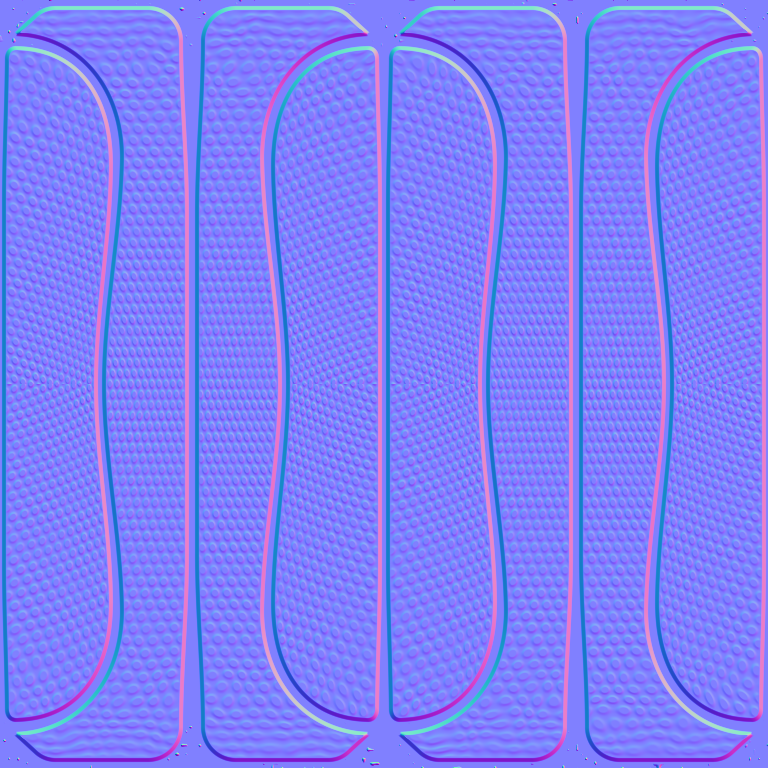
Give the GLSL for this texture map, as a Shadertoy shader.

```glsl
// Tangent-space normal map of mirrored raised grip panels with a stretched honeycomb relief.

const float GRID = 768.0;         // design units across the canvas
const float REPEATS = 2.0;        // mirrored pairs across
const float CELL = GRID / REPEATS;
const float EDGE_SLOPE = 1.5;     // steepness of the panel rims
const float EDGE_CORE = 0.9;      // half width of the full-strength rim
const float EDGE_FADE = 2.7;      // half width where the rim ends
const float RELIEF_HEIGHT = 0.95; // honeycomb depth
const float RELIEF_SIDE = 0.6;    // sideways share of the honeycomb slope
const float WEAR = 0.35;          // unevenness of the honeycomb depth
const float SPECK_HEIGHT = 3.0;   // small dents near the panel ends
const float TAU = 6.2831853;

float hash(vec2 p) {
    return fract(sin(dot(p, vec2(127.1, 311.7))) * 43758.5453);
}

float noise(vec2 p) {
    vec2 i = floor(p), f = fract(p);
    f = f * f * (3.0 - 2.0 * f);
    return mix(mix(hash(i), hash(i + vec2(1, 0)), f.x),
               mix(hash(i + vec2(0, 1)), hash(i + vec2(1, 1)), f.x), f.y);
}

float smoothMax(float a, float b, float k) {
    float t = max(k - abs(a - b), 0.0) / k;
    return max(a, b) + t * t * k * 0.25;
}

// Mirror each repeat left to right and the canvas top to bottom.
vec2 fold(vec2 p) {
    float x = mod(p.x, CELL);
    return vec2(min(x, CELL - x), abs(p.y - 0.5 * GRID));
}

// Waisted side that bends over into a superellipse shoulder.
float divider(vec2 q, float waist, float bulge, float shoulder, float rise, float power) {
    float reach = mix(waist, bulge, smoothstep(0.0, shoulder + 10.0, q.y)) - 10.0;
    vec2 s = max(vec2((q.x - 10.0) / reach, (q.y - shoulder) / rise), 1e-4);
    return (pow(pow(s.x, power) + pow(s.y, power), 1.0 / power) - 1.0) * reach;
}

float innerPanel(vec2 q) {
    float left = 4.0 + 3.0 * smoothstep(180.0, 340.0, q.y) - q.x;
    return smoothMax(divider(q, 96.0, 111.0, 214.0, 122.0, 2.35), left, 10.0);
}

float outerPanel(vec2 q) {
    const float radius = 33.0;
    float right = 187.0 - 6.0 * smoothstep(170.0, 345.0, q.y);
    vec2 c = q - vec2(right, 376.0) + radius;
    float box = length(max(c, 0.0)) + min(max(c.x, c.y), 0.0) - radius;
    float chamfer = dot(q - vec2(16.0, 350.0), normalize(vec2(-24.0, 26.0)));
    float hollow = -divider(q, 104.0, 122.0, 224.0, 126.0, 2.15);
    return smoothMax(smoothMax(box, chamfer, 8.0), hollow, 4.0);
}

float panels(vec2 p) {
    vec2 q = fold(p);
    return min(innerPanel(q), outerPanel(q));
}

// Honeycomb that tightens toward the waist; the inner one is sheared.
float relief(vec2 p, bool inner) {
    vec2 q = fold(p);
    float ends = smoothstep(180.0, 376.0, q.y);
    float flatten = 0.0;
    vec2 uv;
    if (inner) {
        uv.x = q.x * (1.0 + 0.004 * q.x) / mix(10.0, 19.0, q.y / 340.0);
        uv.y = q.y * (0.111 - 6e-5 * q.y) + 0.3 * uv.x;
    } else {
        uv.x = (q.x - 187.0) / mix(7.0, 19.0, pow(q.y / 376.0, 1.5));
        uv.y = q.y * (0.095 - 2e-5 * q.y);
        flatten = 0.65 * smoothstep(310.0, 370.0, q.y);
    }
    uv += 0.8 * ends * (vec2(noise(p * 0.035), noise(p * 0.035 + 40.0)) - 0.5);
    float diagonals = cos(TAU * (uv.x + 0.5 * uv.y)) + cos(TAU * (uv.x - 0.5 * uv.y));
    float comb = diagonals * (1.0 - flatten) + cos(TAU * uv.y);
    float depth = 1.0 - WEAR * noise(p * 0.06 + 9.0);
    return RELIEF_HEIGHT * depth * smoothstep(-1.5, 1.3, comb);
}

float specks(vec2 p) {
    return SPECK_HEIGHT * smoothstep(0.88, 1.0, noise(p * 0.22));
}

void mainImage(out vec4 fragColor, in vec2 fragCoord) {
    vec2 p = fragCoord / iResolution.xy * GRID;
    vec2 dx = vec2(0.6, 0.0), dy = dx.yx;
    float span = 2.0 * dx.x;

    // Rim: distance to the nearest panel outline and its outward direction
    vec2 grad = vec2(panels(p + dx) - panels(p - dx), panels(p + dy) - panels(p - dy)) / span;
    float steep = max(length(grad), 0.3);
    float dist = panels(p) / steep;
    float rim = 1.0 - smoothstep(EDGE_CORE, EDGE_FADE, abs(dist));
    vec2 slope = EDGE_SLOPE * rim * grad / steep;

    // Honeycomb inside the panels
    vec2 q = fold(p);
    bool inner = innerPanel(q) < outerPanel(q);
    vec2 bump = vec2(relief(p - dx, inner) - relief(p + dx, inner),
                     relief(p - dy, inner) - relief(p + dy, inner)) / span;
    slope += bump * vec2(RELIEF_SIDE, 1.0) * smoothstep(-1.0, -5.0, dist);

    // Sparse dents in the gutters near the ends
    vec2 dent = vec2(specks(p - dx) - specks(p + dx), specks(p - dy) - specks(p + dy)) / span;
    slope += dent * smoothstep(3.0, 6.0, dist) * smoothstep(335.0, 350.0, q.y);

    vec3 normal = normalize(vec3(slope, 1.0));
    fragColor = vec4(normal * 0.5 + 0.5, 1.0);
}
```
